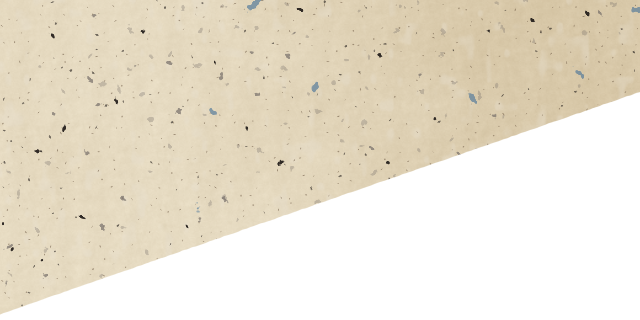
Write a Shadertoy shader that draws this texture.

```glsl
// A sheet of flecked, handmade cream paper with a slanted lower edge on white.
// Side-lit value noise gives the dimpled relief; jittered grids of ragged
// ellipses scatter the dark, grey, blue and green fibres.

const vec3 WHITE = vec3(1.0);
const vec3 CREAM = vec3(0.902, 0.857, 0.758);
const vec3 TAN = vec3(0.842, 0.778, 0.652);
const vec3 INK = vec3(0.13, 0.11, 0.10);
const vec3 GREY = vec3(0.46, 0.43, 0.41);
const vec3 BROWN = vec3(0.40, 0.32, 0.24);
const vec3 BLUE = vec3(0.30, 0.46, 0.60);
const vec3 GREEN = vec3(0.74, 0.75, 0.42);

// Sine-free hashes
float hash1(vec2 p) {
    vec3 q = fract(vec3(p.xyx) * 0.1031);
    q += dot(q, q.yzx + 33.33);
    return fract((q.x + q.y) * q.z);
}

vec2 hash2(vec2 p) {
    return vec2(hash1(p + 17.3), hash1(p + 71.9));
}

float valueNoise(vec2 p) {
    vec2 cell = floor(p);
    vec2 f = fract(p);
    f = f * f * (3.0 - 2.0 * f);
    float low = mix(hash1(cell), hash1(cell + vec2(1, 0)), f.x);
    float high = mix(hash1(cell + vec2(0, 1)), hash1(cell + vec2(1, 1)), f.x);
    return mix(low, high, f.y);
}

mat2 rotation(float angle) {
    float c = cos(angle), s = sin(angle);
    return mat2(c, s, -s, c);
}

// Height of the pressed pulp: slanting dimples plus finer lumps
float pulpHeight(vec2 p) {
    vec2 q = rotation(0.65) * p;
    float height = valueNoise(q * vec2(24.0, 44.0) + 40.0);
    height += 0.50 * valueNoise(q * vec2(58.0, 84.0) + 90.0);
    return height + 0.22 * valueNoise(p * 150.0 + 130.0);
}

// Brightness change of the relief, lit from the upper left
float relief(vec2 p, float reach) {
    vec2 toLight = reach * normalize(vec2(-0.8, 0.6));
    return pulpHeight(p - toLight) - pulpHeight(p + toLight);
}

// Coverage of one ragged fleck per occupied grid cell
float flecks(vec2 p, float size, float radius, float density, float ragged, float seed, float px) {
    vec2 cell = floor(p / size);
    vec2 id = cell + seed;
    float margin = min(0.45, 2.2 * radius / size);
    vec2 center = (cell + mix(vec2(margin), vec2(1.0 - margin), hash2(id))) * size;
    vec2 shape = hash2(id + 210.0);
    vec2 q = rotation(6.2832 * shape.x) * (p - center);
    q *= vec2(mix(0.6, 1.0, shape.y), mix(1.7, 1.0, shape.y));
    float r = radius * mix(0.45, 1.1, hash1(id + 330.0));
    float wobble = ragged * r * (valueNoise(p * 1.3 / radius + seed) - 0.5);
    float coverage = smoothstep(0.7 * px, -0.7 * px, length(q) - r + wobble);
    return coverage * step(hash1(id + 450.0), density);
}

vec3 paperColor(vec2 p, float px) {
    // Broad shade toward the upper right, with soft blotches
    float shade = smoothstep(0.75, 2.25, p.x + 0.45 * p.y);
    shade += 0.22 * smoothstep(0.35, 0.0, p.x) * p.y;
    shade += 0.30 * (valueNoise(p * 6.0 + 12.0) - 0.5);
    vec3 color = mix(CREAM, TAN, clamp(shade, 0.0, 1.0));

    // Faint vertical mould lines, relief and grain
    float lines = sin(6.2832 * (p.x * 8.5 + 0.25 * valueNoise(p * 4.0)));
    float grain = valueNoise(p * 260.0) - 0.5;
    color += vec3(0.85, 0.95, 1.1) * (0.030 * relief(p, 0.006) + 0.004 * lines + 0.016 * grain);

    // Pale fibres and scattered flecks, from faint to strong
    float pale = smoothstep(0.68, 0.95, valueNoise(p * vec2(36.0, 24.0) + 60.0));
    color = mix(color, vec3(0.91, 0.88, 0.82), 0.35 * pale);
    color = mix(color, GREY, 0.32 * flecks(p, 0.085, 0.0080, 0.45, 1.5, 20.0, px));
    color = mix(color, BROWN, 0.55 * flecks(p, 0.037, 0.0022, 0.50, 0.5, 80.0, px));
    color = mix(color, GREY, 0.70 * flecks(p + 0.05, 0.130, 0.0080, 0.40, 1.6, 140.0, px));
    color = mix(color, BLUE, 0.65 * flecks(p + 0.10, 0.330, 0.0135, 0.38, 1.8, 190.0, px));
    float nearTop = smoothstep(0.78, 0.86, p.y);
    color = mix(color, GREEN, 0.50 * nearTop * flecks(p, 0.400, 0.0160, 0.60, 1.3, 260.0, px));
    color = mix(color, INK, 0.60 * flecks(p + 0.02, 0.075, 0.0035, 0.40, 0.8, 310.0, px));
    return mix(color, INK, 0.92 * flecks(p + 0.07, 0.155, 0.0074, 0.48, 1.1, 370.0, px));
}

void mainImage(out vec4 fragColor, in vec2 fragCoord) {
    float px = 1.0 / iResolution.y;
    vec2 p = fragCoord * px;

    // Signed height above the slanted cut, slightly frayed
    float slope = 0.3475;
    float fray = 0.002 * (valueNoise(p * 70.0) - 0.5);
    float above = (p.y - 0.018 - slope * p.x) / length(vec2(1.0, slope)) + fray;
    float sheet = smoothstep(-0.7 * px, 0.7 * px, above);

    fragColor = vec4(mix(WHITE, paperColor(p, px), sheet), 1.0);
}
```
